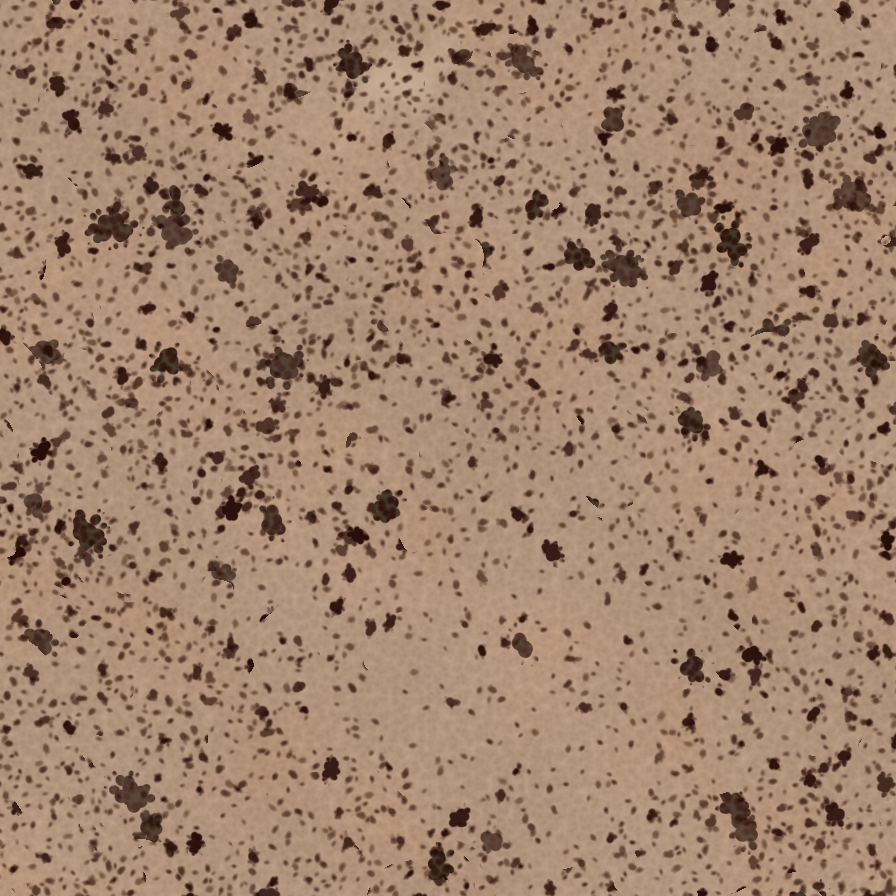
This texture is drawn by a Shadertoy shader. Its source:

```glsl
// Dry sandy ground seen from above, dotted with dark shrubs of four sizes.
// Each size is a jittered grid of ragged soft discs; layered sines thin them
// out in patches, and cellular noise gives the sand grain and leafy lobes.

#define FINE_CELLS 82.0
#define SMALL_CELLS 43.0
#define MEDIUM_CELLS 23.0
#define BUSH_CELLS 12.0
#define EDGE_SOFTNESS 0.0024
#define RAGGEDNESS 0.9
#define GRAIN_CONTRAST 0.10
#define SAND vec3(0.705, 0.585, 0.492)
#define PALE_SAND vec3(0.80, 0.70, 0.60)
#define SHRUB_DARK vec3(0.15, 0.045, 0.03)
#define SHRUB_BROWN vec3(0.31, 0.19, 0.12)
#define SHRUB_OLIVE vec3(0.25, 0.21, 0.15)

vec3 hash3(vec2 p, float seed) {
    vec3 q = fract(vec3(p.xyx + seed * 17.3) * vec3(0.1031, 0.1030, 0.0973));
    q += dot(q, q.yxz + 33.33);
    return fract((q.xxy + q.yzz) * q.zyx);
}

// Distance to the nearest jittered point
float cellular(vec2 p, float seed) {
    vec2 id = floor(p);
    float nearest = 2.0;
    for (int y = -1; y <= 1; y++)
    for (int x = -1; x <= 1; x++) {
        vec2 cell = id + vec2(x, y);
        nearest = min(nearest, length(cell + hash3(cell, seed).xy - p));
    }
    return nearest;
}

// Broad uneven patches, about -1 to 1
float patches(vec2 p) {
    p += 0.35 * sin(p.yx * 1.7 + vec2(0.4, 2.1));
    return 0.5 * sin(p.x + 1.3 * p.y) + 0.3 * sin(2.1 * p.x - 1.6 * p.y + 1.0)
         + 0.2 * sin(3.7 * p.y + 2.9 * p.x + 4.0);
}

// Scattered shrubs: x = coverage, y = random tint of the covering shrub
vec2 scatter(vec2 uv, float cells, vec2 radii, float chance, float lobes, float seed) {
    vec2 p = uv * cells;
    vec2 id = floor(p);
    float soft = EDGE_SOFTNESS * cells;
    vec2 result = vec2(0.0);
    for (int y = -1; y <= 1; y++)
    for (int x = -1; x <= 1; x++) {
        vec2 cell = id + vec2(x, y);
        vec3 place = hash3(cell, seed);
        vec3 kind = hash3(cell, seed + 5.0);
        if (place.z > chance) continue;
        float angle = 6.2832 * kind.x;
        vec2 axis = vec2(cos(angle), sin(angle));
        vec2 d = p - cell - place.xy;
        d = vec2(dot(d, axis) * 0.82, dot(d, vec2(-axis.y, axis.x)) * 1.18);
        float radius = mix(radii.x, radii.y, kind.y * kind.y);
        float edge = length(d) + lobes * radius - radius;
        float cover = smoothstep(soft, -soft, edge) * mix(0.65, 1.0, kind.z);
        if (cover > result.x) result = vec2(cover, kind.z);
    }
    return result;
}

void mainImage(out vec4 fragColor, in vec2 fragCoord) {
    vec2 uv = fragCoord / iResolution.y;

    // Sand: broad tone, blurred grain and a few pale washes
    float broad = patches(uv * 9.0);
    float grain = 0.6 * cellular(uv * 95.0, 1.0) + 0.4 * cellular(uv * 170.0, 2.0) - 0.47;
    vec3 color = SAND + 0.014 * broad + GRAIN_CONTRAST * grain;
    color += vec3(0.012, 0.0, -0.012) * patches(uv * 14.0 + 3.0);
    vec2 wash = (uv - vec2(0.45, 0.91)) * mat2(0.8, 0.6, -0.6, 0.8);
    wash += 0.012 * sin(uv.yx * 70.0);
    color = mix(color, PALE_SAND, 0.75 * exp(-dot(wash * vec2(13, 38), wash * vec2(13, 38))));

    // Growth thins out on a bare plain right of the lower centre
    float bare = smoothstep(0.42, 0.05, length((uv - vec2(0.58, 0.27)) * vec2(0.95, 1.2)));
    float growth = (1.0 + 0.35 * patches(uv * 17.0 + 5.0)) * (1.0 - 0.62 * bare);
    float clumps = (1.0 + 0.6 * patches(uv * 21.0 + 9.0)) * (1.0 - 0.8 * bare);

    // Shrubs, from fine specks to lobed bushes
    float ragged = RAGGEDNESS * (cellular(uv * 120.0, 3.0) - 0.42);
    float leafy = RAGGEDNESS * 1.5 * (cellular(uv * 80.0, 4.0) - 0.42);
    vec2 fine = scatter(uv, FINE_CELLS, vec2(0.16, 0.36), 0.52 * growth, ragged * 0.6, 11.0);
    vec2 small = scatter(uv, SMALL_CELLS, vec2(0.15, 0.29), 0.36 * growth, ragged, 12.0);
    vec2 medium = scatter(uv, MEDIUM_CELLS, vec2(0.15, 0.27), 0.30 * clumps, ragged, 13.0);
    vec2 bush = scatter(uv, BUSH_CELLS, vec2(0.15, 0.25), 0.28 * clumps, leafy, 14.0);

    color = mix(color, mix(SHRUB_BROWN, SHRUB_DARK, fine.y * 0.6), fine.x * 0.85);
    color = mix(color, mix(SHRUB_BROWN, SHRUB_DARK, 0.4 + 0.6 * small.y), small.x);
    color = mix(color, SHRUB_DARK, medium.x);
    float leaves = smoothstep(0.2, 0.75, cellular(uv * 110.0, 6.0));
    vec3 foliage = mix(SHRUB_DARK, SHRUB_OLIVE, leaves * (0.5 + 0.5 * bush.y));
    color = mix(color, foliage, bush.x * 0.95);

    fragColor = vec4(clamp(color, 0.0, 1.0), 1.0);
}
```
